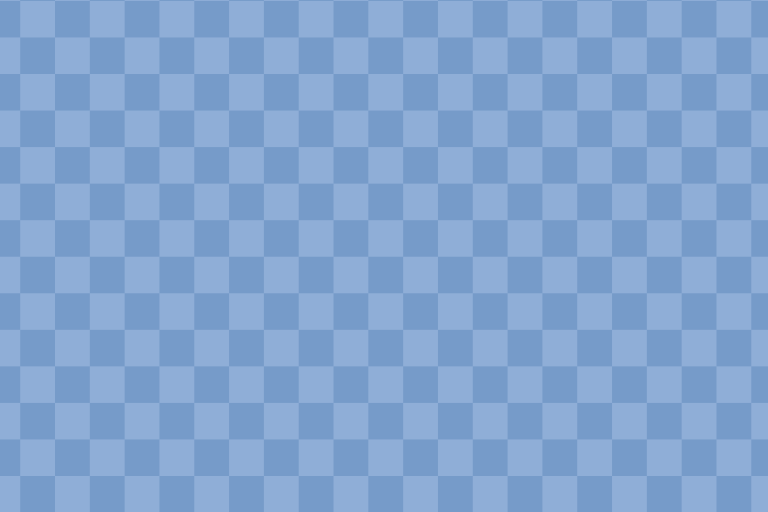
This pattern is drawn by a Shadertoy shader. Its source:

```glsl
const vec2 CELLS = vec2(22.06, 14.01);        // squares across and down
const vec2 FIRST_EDGE = vec2(0.58, 0.985);    // part of a square before the first edge
const vec3 LIGHT_BLUE = vec3(0.561, 0.682, 0.843);
const vec3 DARK_BLUE = vec3(0.463, 0.608, 0.788);

// Square wave of period 2 per axis: +1 on even cells, -1 on odd, box-filtered edges
vec2 squareWave(vec2 cell, vec2 pixel) {
    vec2 edgeDistance = abs(mod(cell - 0.5, 2.0) - 1.0) - 0.5;
    return clamp(2.0 * edgeDistance / pixel, -1.0, 1.0);
}

void mainImage(out vec4 fragColor, in vec2 fragCoord) {
    vec2 cell = fragCoord / iResolution.xy * CELLS - FIRST_EDGE;
    vec2 wave = squareWave(cell, CELLS / iResolution.xy);

    // Equal signs make light squares, opposite signs dark ones
    float checker = 0.5 + 0.5 * wave.x * wave.y;
    fragColor = vec4(mix(DARK_BLUE, LIGHT_BLUE, checker), 1.0);
}
```
